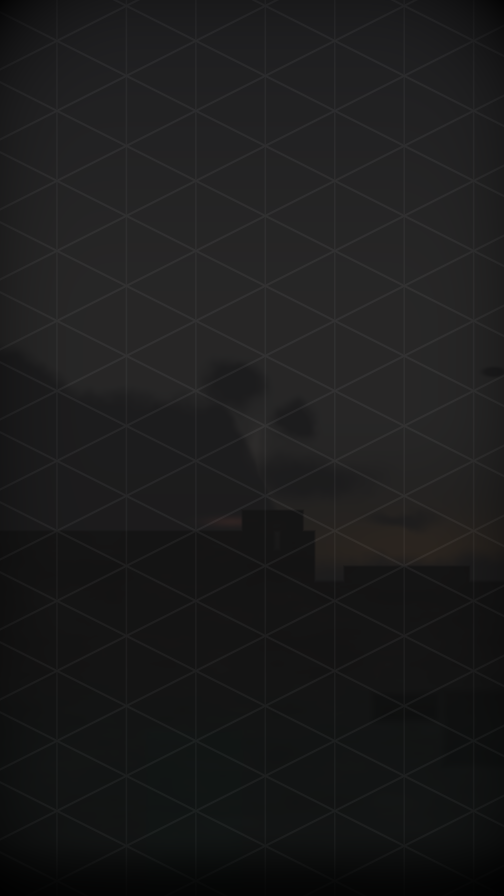
Give the GLSL for this background, as a WebGL 2 fragment shader.

```glsl
#version 300 es
precision highp float;
// A dim dusk sky with cloud banks over a dark roofline, framed by a vignette.
// A triangular lattice of fine lines lies on top: seven uprights crossed by
// two families of slanted lines that meet on every upright.

uniform vec2 u_resolution;
out vec4 fragColor;

float hash(vec2 p) {
  p = fract(p * vec2(0.1031, 0.1137));
  p += dot(p, p.yx + 33.33);
  return fract((p.x + p.y) * p.x * 17.0);
}

float noise(vec2 p) {
  vec2 i = floor(p), f = fract(p);
  f = f * f * (3.0 - 2.0 * f);
  return mix(mix(hash(i), hash(i + vec2(1, 0)), f.x),
             mix(hash(i + vec2(0, 1)), hash(i + vec2(1, 1)), f.x), f.y);
}

float fbm(vec2 p) {
  float sum = 0.0, amp = 0.5;
  for (int i = 0; i < 4; i++) {
    sum += amp * noise(p);
    p = p * 2.03 + 7.1;
    amp *= 0.5;
  }
  return sum;
}

// Soft elliptical spot, 1 at its centre
float puff(vec2 p, vec2 centre, vec2 radius) {
  vec2 d = (p - centre) / radius;
  return exp(-dot(d, d));
}

// Soft-edged cover of a box given by its left, top, right and bottom
float block(vec2 p, vec4 box, float soft) {
  vec2 d = min(p - box.xy, box.zw - p);
  return smoothstep(-soft, soft, min(d.x, d.y));
}

// Distance to the nearest whole number
float toInteger(float x) {
  return abs(fract(x + 0.5) - 0.5);
}

float stroke(float dist, float halfWidth, float pixel) {
  return clamp((halfWidth - dist) / pixel + 0.5, 0.0, 1.0);
}

vec3 sky(vec2 p) {
  vec3 color = mix(vec3(0.122, 0.122, 0.128), vec3(0.152, 0.150, 0.150),
                   smoothstep(0.0, 0.65, p.y));
  color = mix(color, vec3(0.125, 0.118, 0.112), smoothstep(0.8, 1.15, p.y));
  color += vec3(0.040, 0.022, 0.006) * puff(p, vec2(0.82, 1.09), vec2(0.24, 0.07));

  // Left cloud bank, its top edge falling to the right, plus loose puffs
  vec2 warped = p + 0.06 * (vec2(fbm(p * 13.0), fbm(p * 13.0 + 40.0)) - 0.47);
  float bankTop = 0.675 + 0.11 * smoothstep(0.0, 0.2, p.x)
                + 0.32 * smoothstep(0.42, 0.62, p.x);
  float cloud = smoothstep(-0.015, 0.03, warped.y - bankTop);
  float puffs = puff(warped, vec2(0.46, 0.76), vec2(0.055, 0.060))
              + puff(warped, vec2(0.59, 0.83), vec2(0.045, 0.038))
              + 0.8 * puff(warped, vec2(0.62, 0.95), vec2(0.14, 0.050))
              + 0.6 * puff(warped, vec2(0.80, 1.03), vec2(0.09, 0.025))
              + puff(p, vec2(0.98, 0.738), vec2(0.026, 0.011));
  cloud = max(cloud, smoothstep(0.15, 0.75, puffs));
  color = mix(color, vec3(0.106, 0.105, 0.109), 0.9 * cloud);

  // Last light in the gap and behind the roof
  color += vec3(0.030, 0.026, 0.024) * puff(warped, vec2(0.515, 0.89), vec2(0.025, 0.04));
  color += vec3(0.070, 0.030, 0.022) * puff(p, vec2(0.46, 1.035), vec2(0.05, 0.010));
  return color;
}

vec3 ground(vec2 p) {
  vec3 color = mix(vec3(0.079, 0.078, 0.078), vec3(0.072, 0.079, 0.078),
                   smoothstep(1.3, 1.5, p.y));
  color += 0.012 * (fbm(p * vec2(9.0, 22.0)) - 0.47);
  color += vec3(-0.004, 0.003, 0.001) * block(p, vec4(0.29, 1.45, 0.48, 1.8), 0.006);
  color -= 0.016 * block(p, vec4(0.74, 1.375, 0.87, 1.43), 0.012);
  color -= 0.012 * block(p, vec4(0.88, 1.37, 1.1, 1.52), 0.012);
  return color + 0.018 * block(p, vec4(0.545, 1.055, 0.555, 1.09), 0.005);
}

void main() {
  // Canvas width is one unit; y runs down from the top edge
  vec2 uv = gl_FragCoord.xy / u_resolution;
  vec2 p = vec2(uv.x, (1.0 - uv.y) * 16.0 / 9.0);
  float pixel = 1.0 / u_resolution.x;

  // Roofline: long low roof, raised block and the right-hand house
  float roof = block(p, vec4(-1.0, 1.053, 0.625, 3.0), 0.003);
  roof = max(roof, block(p, vec4(0.48, 1.012, 0.602, 3.0), 0.003));
  roof = max(roof, block(p, vec4(0.682, 1.123, 0.932, 3.0), 0.003));
  roof = max(roof, block(p, vec4(-1.0, 1.153, 2.0, 3.0), 0.005));
  vec3 color = mix(sky(p), ground(p), roof);

  // Lattice: uprights at whole x, slants rising half a cell per column
  vec2 cell = (p - vec2(0.113, 0.081)) / vec2(0.1378, 0.1389);
  float slant = min(toInteger(cell.y + 0.5 * cell.x), toInteger(cell.y - 0.5 * cell.x));
  float upright = stroke(toInteger(cell.x) * 0.1378, 0.0015, pixel);
  float slanted = stroke(slant * 0.124, 0.0020, pixel);
  color += vec3(0.044, 0.044, 0.045) * max(0.75 * upright, slanted);

  // Vignette, deepest in the corners and along the bottom
  vec2 outside = max(abs(p - vec2(0.5, 0.889)) - vec2(0.22, 0.62), 0.0);
  color *= max(1.0 - pow(length(outside) / 0.4, 4.0), 0.0);
  color *= mix(0.3, 1.0, smoothstep(0.0, 0.13, 1.778 - p.y));
  fragColor = vec4(color, 1.0);
}
```
